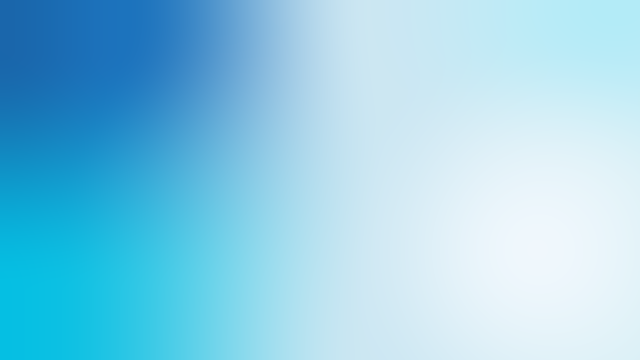
Write a WebGL 2 fragment shader that draws this background.

```glsl
#version 300 es
precision highp float;

uniform vec2 u_resolution;
out vec4 outColor;

const vec3 NAVY  = vec3(0.10, 0.40, 0.67);
const vec3 AZURE = vec3(0.11, 0.45, 0.74);
const vec3 CYAN  = vec3(0.02, 0.75, 0.89);
const vec3 TEAL  = vec3(0.08, 0.76, 0.89);
const vec3 MIST  = vec3(0.80, 0.905, 0.95);
const vec3 HAZE  = vec3(0.84, 0.935, 0.96);
const vec3 AQUA  = vec3(0.70, 0.92, 0.97);
const vec3 WHITE = vec3(0.94, 0.97, 0.99);

// Soft elliptical light: 1 at the center, 0 at the given radii.
float glow(vec2 p, vec2 center, vec2 radii) {
    return 1.0 - smoothstep(0.0, 1.0, length((p - center) / radii));
}

// Blue above, cyan below, both slightly brighter away from the left edge.
vec3 leftField(vec2 uv) {
    float inward = smoothstep(0.0, 0.2, uv.x);
    vec3 upper = mix(NAVY, AZURE, inward);
    vec3 lower = mix(CYAN, TEAL, inward);
    return mix(lower, upper, smoothstep(0.19, 0.86, uv.y));
}

// Pale field with an aqua upper corner and a white light low on the right.
vec3 rightField(vec2 uv) {
    vec3 color = mix(MIST, HAZE, smoothstep(0.6, 1.0, uv.x));
    color = mix(color, AQUA, glow(uv, vec2(0.965, 0.98), vec2(0.42, 0.53)));
    return mix(color, WHITE, glow(uv, vec2(0.84, 0.306), vec2(0.332, 0.59)));
}

// Crossfade between the fields; its left limit bends with height.
float crossfade(vec2 uv) {
    float start = mix(0.09, 0.195, smoothstep(0.45, 0.95, uv.y));
    float end = 0.58 + 0.03 * glow(uv, vec2(uv.x, 0.5), vec2(0.5));
    return smoothstep(start, end, uv.x);
}

void main() {
    vec2 uv = gl_FragCoord.xy / u_resolution;
    vec3 color = mix(leftField(uv), rightField(uv), crossfade(uv));
    outColor = vec4(color, 1.0);
}
```
